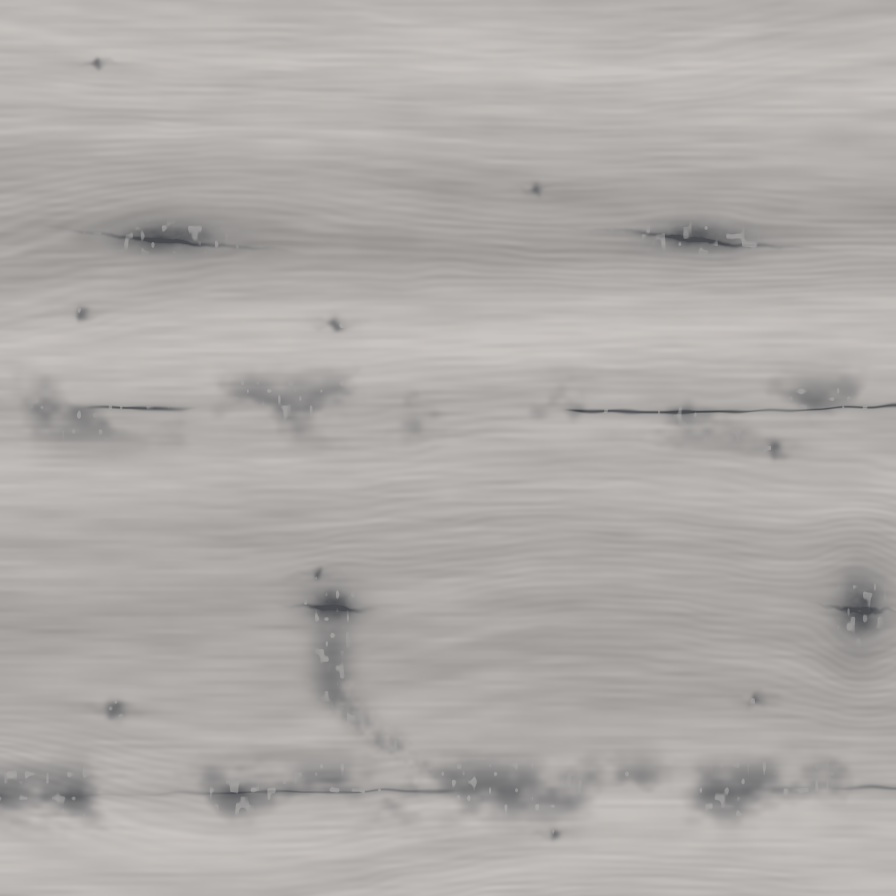
Reproduce this texture procedurally as a three.js fragment shader.

```glsl
// Pale grey oak board with horizontal grain, growth rings, knots and cracks.
varying vec2 vUv;

const vec3 SHADE_GREY = vec3(0.595, 0.583, 0.573);
const vec3 PALE_GREY = vec3(0.782, 0.765, 0.752);
const vec3 KNOT_SLATE = vec3(0.25, 0.26, 0.28);
const vec3 CHALK = vec3(0.80, 0.79, 0.78);
const float TAU = 6.28318;

float hash(vec2 p) {
  vec3 q = fract(vec3(p.xyx) * 0.1031);
  q += dot(q, q.yzx + 33.33);
  return fract((q.x + q.y) * q.z);
}

float noise(vec2 p) {
  vec2 cell = floor(p);
  vec2 f = fract(p);
  f = f * f * (3.0 - 2.0 * f);
  float low = mix(hash(cell), hash(cell + vec2(1.0, 0.0)), f.x);
  float high = mix(hash(cell + vec2(0.0, 1.0)), hash(cell + vec2(1.0)), f.x);
  return mix(low, high, f.y);
}

float fbm(vec2 p) {
  float sum = 0.0;
  float gain = 0.5;
  for (int i = 0; i < 4; i++) {
    sum += gain * noise(p);
    p = p * 2.03 + 17.7;
    gain *= 0.5;
  }
  return sum / 0.9375;
}

// Soft bell of the given width
float bump(float d, float width) {
  d /= width;
  return exp(-d * d);
}

// Large knots follow a stepped sequence: a wide pair, then a compact pair
vec2 knotCenter(float i) {
  return vec2(fract(0.19 + i * 0.59), 0.735 - 0.41 * floor(i * 0.5));
}

vec2 knotSize(float i) {
  return i < 1.5 ? vec2(0.052, 0.015) : vec2(0.021, 0.017 + 0.014 * (i - 2.0));
}

// Height field whose level lines bend around the large knots
float grainHeight(vec2 p) {
  float h = p.y + 0.10 * (noise(p * vec2(2.6, 6.0) + 4.3) - 0.5);
  for (int i = 0; i < 4; i++) {
    vec2 d = p - knotCenter(float(i));
    vec2 q = d / (knotSize(float(i)) * vec2(2.2, 2.6));
    h -= 0.8 * d.y * exp(-dot(q, q));
  }
  return h;
}

// Broad light and dark bands across the board
float boardBands(float y) {
  return 0.25 * bump(y - 0.61, 0.055) + 0.22 * bump(y - 0.92, 0.07)
    + 0.16 * bump(y - 0.475, 0.03) + 0.17 * bump(y - 0.09, 0.09)
    - 0.27 * bump(y - 0.74, 0.06) - 0.22 * bump(y - 0.30, 0.10);
}

// Fibres from wide streaks down to hair-fine lines
float fibres(vec2 p, float h) {
  float streak = 0.50 * (fbm(vec2(p.x * 2.0, h * 24.0)) - 0.5);
  float strand = 0.20 * (noise(vec2(p.x * 6.0, h * 85.0)) - 0.5);
  float hair = 0.22 * (noise(vec2(p.x * 16.0, p.y * 210.0)) - 0.5);
  float mottle = 0.16 * (fbm(p * vec2(22.0, 40.0)) - 0.5);
  return streak + strand + hair + mottle;
}

float growthRings(vec2 p, float h) {
  float wave = 0.5 + 0.5 * sin(TAU * (h * 95.0 + 0.7 * noise(p * vec2(20.0, 50.0))));
  float patches = smoothstep(0.42, 0.72, noise(p * vec2(2.5, 7.0) + 9.1));
  return wave * max(0.65 * patches, bump(p.y - 0.73, 0.065));
}

float largeKnot(vec2 p, float i) {
  vec2 size = knotSize(i);
  vec2 d = p - knotCenter(i);
  d += 0.7 * size * (vec2(fbm(p * 28.0 + i), fbm(p * 28.0 + 31.0 + i)) - 0.5);
  float r = length(d / size);
  float core = bump(r, 0.85) * (0.35 + 0.65 * fbm(p * vec2(45.0, 80.0)));
  float halo = 0.24 * bump(length(d / (size * vec2(1.9, 2.0))), 1.0);
  float split = bump(d.y + 0.10 * d.x + 0.003, 0.0024) * bump(d.x, size.x * 1.5);
  return 0.85 * core + halo + 0.5 * split;
}

float pinKnot(vec2 p, float i) {
  vec2 center = fract(vec2(0.09, 0.65) + i * vec2(0.7549, 0.5698));
  float radius = mix(0.004, 0.009, hash(vec2(i, 5.0)));
  vec2 d = p - center + 0.008 * (vec2(noise(p * 90.0), noise(p * 90.0 + 40.0)) - 0.5);
  float spot = bump(length(d * vec2(1.0, 0.85)), radius);
  float tail = bump(length(d * vec2(0.22, 1.0)), radius);
  return 0.42 * spot + 0.14 * tail;
}

// Broken hairline, its soft streak and the cloudy stains beside it
float crack(vec2 p, float y, float sharpness, float seed) {
  float d = p.y - y - 0.022 * (noise(vec2(p.x * 4.0, seed)) - 0.5)
    - 0.004 * (noise(vec2(p.x * 35.0, seed)) - 0.5);
  float present = smoothstep(0.28, 0.48, noise(vec2(p.x * 7.0, seed + 3.0)));
  float width = 0.0010 + 0.0014 * noise(vec2(p.x * 50.0, seed));
  float line = bump(d, width) * present * smoothstep(0.08, 0.14, p.x);
  float streak = bump(d, 0.006) * (0.3 + 0.7 * present);
  float cloud = bump(d, 0.034) * smoothstep(0.48, 0.78, fbm(p * vec2(11.0, 14.0) + seed));
  return sharpness * line + (0.26 - 0.2 * sharpness) * streak + 0.55 * cloud;
}

// Smoky vein that drops from a knot to the lower crack
float vein(vec2 p) {
  float x = 0.37 + 0.10 * (1.0 - smoothstep(0.12, 0.24, p.y));
  float span = smoothstep(0.10, 0.14, p.y) * (1.0 - smoothstep(0.27, 0.32, p.y));
  return 0.42 * span * bump(p.x - x, 0.022) * smoothstep(0.35, 0.7, fbm(p * 22.0));
}

void main() {
  vec2 p = vUv;
  float h = grainHeight(p);

  // Clean wood
  float bandY = p.y + 0.04 * (noise(p * vec2(2.0, 5.0)) - 0.5);
  float tone = 0.55 + boardBands(bandY) + fibres(p, h) - 0.15 * growthRings(p, h);
  vec3 color = mix(SHADE_GREY, PALE_GREY, clamp(tone, 0.0, 1.0));

  // Knots, cracks and stains
  float stain = vein(p) + crack(p, 0.535, 0.70, 2.0) + crack(p, 0.118, 0.25, 13.0);
  for (int i = 0; i < 4; i++) stain += largeKnot(p, float(i));
  for (int i = 0; i < 9; i++) stain += pinKnot(p, float(i));
  color = mix(color, KNOT_SLATE, clamp(stain, 0.0, 0.9));

  // Chalky flecks inside the stains
  float fleck = smoothstep(0.74, 0.9, noise(p * vec2(170.0, 110.0)));
  color = mix(color, CHALK, 0.4 * fleck * smoothstep(0.12, 0.4, stain));

  gl_FragColor = vec4(color, 1.0);
}
```
